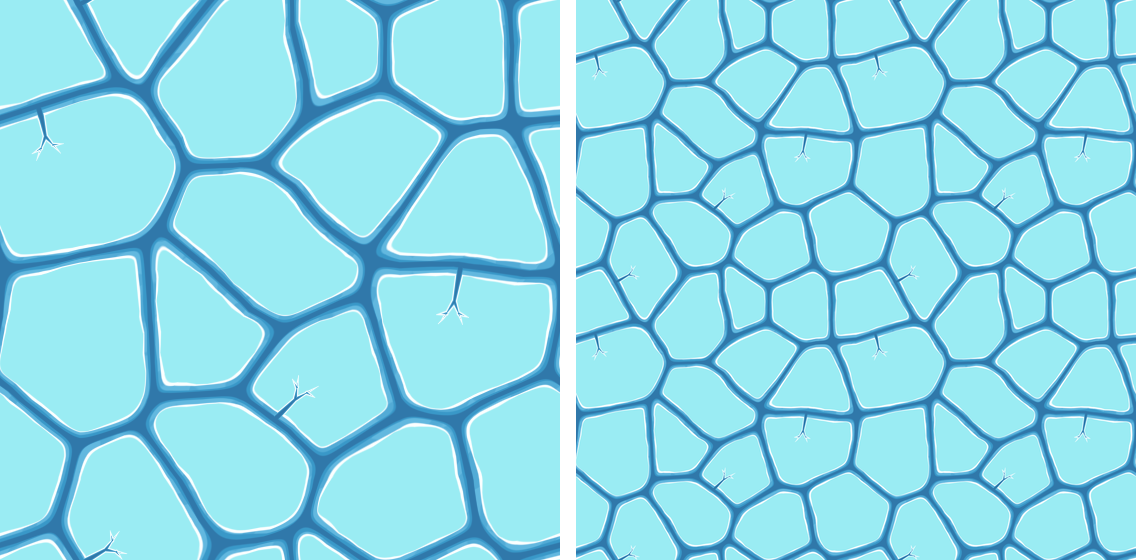
Left, the tile; right, the same tile 2 across and 2 down.
Write a Shadertoy shader that draws this texture.

```glsl
vec2 hash2(vec2 cell, float seed) {
    vec3 h = fract((cell.xyx + vec3(17.0, 29.0, 17.0) + seed) * vec3(0.1031, 0.1030, 0.0973));
    h += dot(h, h.yzx + 33.33);
    return fract((h.xx + h.yz) * h.zy);
}

// Wrapping noise on flat triangles, so that outlines get straight facets
vec2 facetNoise(vec2 p, float repeats, float seed) {
    vec2 cell = floor(p * repeats);
    vec2 f = p * repeats - cell;
    vec2 stepAxis = f.x > f.y ? vec2(1, 0) : vec2(0, 1);
    vec2 a = hash2(mod(cell, repeats), seed);
    vec2 b = hash2(mod(cell + stepAxis, repeats), seed);
    vec2 c = hash2(mod(cell + 1.0, repeats), seed);
    return a + (b - a) * max(f.x, f.y) + (c - b) * min(f.x, f.y);
}

vec2 site(vec2 cell, float repeats) {
    return (cell + 0.5 + 0.86 * (hash2(mod(cell, repeats), 5.0) - 0.5)) / repeats;
}

float taperedLine(vec2 p, vec2 a, vec2 b, float startRadius, float endRadius) {
    vec2 ab = b - a;
    float t = clamp(dot(p - a, ab) / dot(ab, ab), 0.0, 1.0);
    return length(p - a - ab * t) - mix(startRadius, endRadius, t);
}

// Forked hairline growing upwards from the origin
float twig(vec2 p, vec2 rnd) {
    vec2 fork = vec2(0.03 * (rnd.x - 0.5), 0.055);
    float d = taperedLine(p, vec2(0), fork, 0.006, 0.0025);
    for (int i = 0; i < 2; i++) {
        float side = float(2 * i - 1);
        float angle = side * 0.55 + 0.5 * (rnd.y - 0.5);
        vec2 dir = vec2(sin(angle), cos(angle));
        vec2 tip = fork + dir * (0.042 + 0.012 * side * (rnd.x - 0.5));
        d = min(d, taperedLine(p, fork, tip, 0.0028, -0.0018));
        vec2 spur = mix(fork, tip, 0.5);
        d = min(d, taperedLine(p, spur, spur + vec2(side * 0.018, 0.004), 0.0015, -0.0018));
    }
    return d;
}

void mainImage(out vec4 fragColor, in vec2 fragCoord) {
    const float cells = 4.0;
    vec2 uv = fragCoord / iResolution.xy;
    float px = 0.8 / iResolution.y;
    vec2 p = uv + 0.028 * (facetNoise(uv, 7.0, 3.0) - 0.5);

    // Nearest ice plate
    vec2 base = floor(p * cells), plate = base, center = vec2(0);
    float nearest = 9.0;
    for (int y = -2; y <= 2; y++)
    for (int x = -2; x <= 2; x++) {
        vec2 cell = base + vec2(x, y);
        vec2 s = site(cell, cells);
        float dist = length(s - p);
        if (dist < nearest) { nearest = dist; plate = cell; center = s; }
    }

    // Rounded distance to the plate border, and its closest neighbour
    const float rounding = 0.0085;
    float sum = 0.0, gap = 9.0;
    vec2 neighbour = vec2(0, 1);
    for (int y = -2; y <= 2; y++)
    for (int x = -2; x <= 2; x++) {
        if (x == 0 && y == 0) continue;
        vec2 s = site(plate + vec2(x, y), cells);
        vec2 across = s - center;
        float d = dot(0.5 * (s + center) - p, normalize(across));
        sum += exp(-d / rounding);
        if (length(across) < gap) { gap = length(across); neighbour = across; }
    }
    float edge = -rounding * log(max(sum, 1e-12));

    // Some plates carry a twig rooted on their nearest border
    vec2 id = mod(plate, cells);
    vec2 rnd = hash2(id, 41.0);
    float hair = 1.0;
    if (rnd.x < 0.38 && gap > 0.14) {
        vec2 up = -normalize(neighbour);
        vec2 q = p - center - 0.5 * neighbour;
        hair = twig(vec2(dot(q, vec2(up.y, -up.x)), dot(q, up)), hash2(id, 63.0));
    }

    // Uneven band widths, different on both sides of a crack
    float seed = dot(id, vec2(7, 31));
    vec2 coarse = facetNoise(uv, 13.0, seed + 11.0) - 0.5;
    vec2 fine = facetNoise(uv, 27.0, seed + 23.0);
    vec2 patches = facetNoise(uv, 38.0, seed + 47.0);
    float lightWidth = 0.0142 + 0.007 * coarse.x + 0.003 * (fine.x - 0.5);
    float snowWidth = lightWidth + 0.0008 + 0.0056 * fine.y;
    float midWidth = 0.0084 + 0.005 * coarse.y + 0.002 * (fine.x - 0.5);
    float darkWidth = 0.0046 + 0.003 * coarse.x - 0.002 * coarse.y;

    float snow = min(edge - snowWidth, hair - 0.0022);
    float light = min(edge - lightWidth, hair);
    float mid = min(edge - midWidth, hair + 0.0006);
    float dark = min(edge - darkWidth, hair + 0.0014);

    // Flat layers from the plate down to the crack core
    vec3 midBlue = vec3(0.225, 0.595, 0.785);
    vec3 lightBlue = vec3(0.385, 0.72, 0.875);
    float shade = smoothstep(-px, px, (patches.x - 0.62) / 38.0);
    lightBlue = mix(lightBlue, midBlue, 0.4 * shade);
    vec3 color = vec3(0.605, 0.925, 0.953);
    color = mix(color, vec3(0.99, 1.0, 1.0), smoothstep(px, -px, snow));
    color = mix(color, lightBlue, smoothstep(px, -px, light));
    color = mix(color, midBlue, smoothstep(px, -px, mid));
    color = mix(color, vec3(0.19, 0.47, 0.665), smoothstep(px, -px, dark));
    fragColor = vec4(color, 1.0);
}
```
